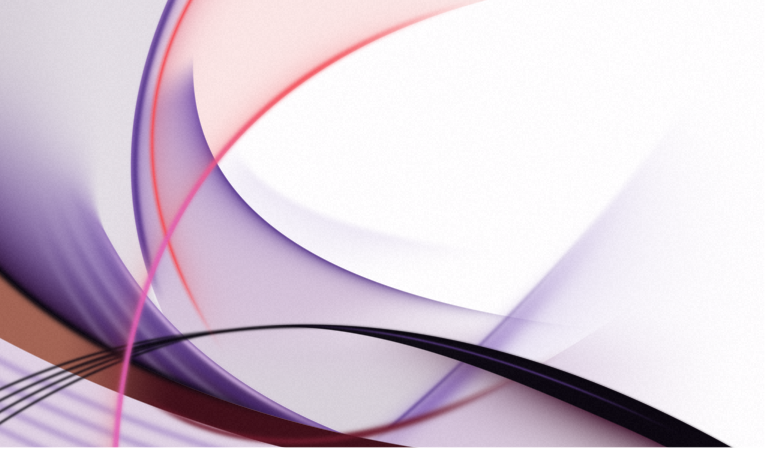
A Shadertoy shader for this background:

```glsl
// Silky translucent ribbons in violet, coral and black sweeping over white.
// Each follows a parabola in implicit form, giving a signed distance and a
// position along the arc; soft washes and strokes are layered on these.

const vec3 WHITE = vec3(.995, .99, .995);
const vec3 MIST = vec3(.83, .8, .84);
const vec3 PEACH = vec3(.98, .89, .89);
const vec3 LILAC = vec3(.82, .74, .84);
const vec3 LAVENDER = vec3(.78, .72, .88);
const vec3 VIOLET = vec3(.45, .29, .68);
const vec3 INDIGO = vec3(.27, .14, .5);
const vec3 PLUM = vec3(.16, .06, .18);
const vec3 BROWN = vec3(.64, .39, .33);
const vec3 MAROON = vec3(.42, .1, .17);
const vec3 CORAL = vec3(.95, .32, .36);
const vec3 MAGENTA = vec3(.88, .38, .72);
const vec3 INK = vec3(.04, .025, .06);
const vec2 CANVAS = vec2(1.707, 1);
const vec2 MARGIN = vec2(.008, .006);
const float BOW_WIDTH = .066;
const float GRAIN = .018;

vec3 col = WHITE;
void tint(vec3 ink, float amount) { col = mix(col, ink, clamp(amount, 0., 1.)); }

float hash(vec2 p) {
  vec3 q = fract(p.xyx * .1031);
  q += dot(q, q.yzx + 33.33);
  return fract((q.x + q.y) * q.z);
}
float cross2(vec2 a, vec2 b) { return a.x * b.y - a.y * b.x; }

// Parabola from a to c with control point b.
// x: signed distance, positive towards b; y: position along the arc.
vec2 arc(vec2 p, vec2 a, vec2 b, vec2 c) {
  vec2 e = b - a, f = c - a;
  float area = cross2(e, f);
  float v = cross2(p - a, f) / area, w = cross2(e, p - a) / area, u = 1. - v - w;
  vec2 gv = vec2(f.y, -f.x) / area, gw = vec2(-e.y, e.x) / area;
  vec2 slope = 2. * v * gv - 4. * (u * gw - w * (gv + gw));
  return vec2((v * v - 4. * u * w) / max(length(slope), 1e-4), w + .5 * v);
}

// Smooth step from a to b, in either direction
float ramp(float a, float b, float x) {
  x = clamp((x - a) / (b - a), 0., 1.);
  return x * x * (3. - 2. * x);
}
float side(float d, float soft) {
  soft = max(soft, 1. / iResolution.y);
  return ramp(-soft, soft, d);
}
float side(float d) { return side(d, 0.); }
float stroke(float d, float width) { return exp(-d * d / (width * width)); }
float glow(float d, float reach) { return exp(-max(d, 0.) / reach); }
float span(float t, float a, float b, float soft) { return ramp(a, a + soft, t) * ramp(b, b - soft, t); }

void mainImage(out vec4 fragColor, in vec2 fragCoord) {
  vec2 p = fragCoord / iResolution.xy * CANVAS;

  // Guiding arcs
  vec2 ridge = arc(p, vec2(.133, .778), vec2(.244, .2), vec2(.844, .007));
  vec2 edge = arc(p, vec2(-.022, .418), vec2(.278, .12), vec2(.889, .011));
  vec2 band = arc(p, vec2(.378, 1.011), vec2(.231, .682), vec2(.333, .378));
  vec2 red = arc(p, vec2(.422, 1), vec2(.227, .644), vec2(.478, .244));
  vec2 pink = arc(p, vec2(1.067, .996), vec2(.313, .789), vec2(.262, .007));
  vec2 rim = arc(p, vec2(.429, .844), vec2(.433, .427), vec2(1.111, .3));
  vec2 bow = arc(p, vec2(0, .111), vec2(.744, .491), vec2(1.622, .007));
  vec2 veil = arc(p, vec2(1.556, .811), vec2(1.247, .367), vec2(.822, .011));
  vec2 hem = arc(p, vec2(.311, .122), vec2(.733, -.16), vec2(1.422, .333));
  vec2 fan = arc(p, vec2(.522, .678), vec2(.587, .51), vec2(1.044, .444));
  vec2 fold = arc(p, vec2(0, .249), vec2(.244, .12), vec2(.533, .033));

  // Soft washes on white
  tint(MIST, side(band.x, .01) * (.64 + .21 * ramp(.25, 0., p.x)));
  tint(PEACH, .9 * side(pink.x) * side(-band.x));
  tint(LAVENDER, .3 * side(fan.x, .012) * glow(fan.x, .09) * span(fan.y, -.1, 1.1, .4));
  tint(LAVENDER, .62 * side(veil.x, .012) * glow(veil.x, .13) * ramp(0., .6, veil.y));

  // Crescent sheet, darkest along its rim
  float sheet = side(rim.x) * ramp(-.05, .08, rim.y) * side(-veil.x, .03) * side(-band.x);
  float thin = 1. - ramp(.75, 1.05, rim.y) * ramp(.2, .32, p.y);
  tint(mix(LILAC, MIST, ramp(.35, .1, p.y)), .9 * sheet * thin);
  tint(VIOLET, .75 * sheet * glow(rim.x, .055) * ramp(.8, .1, rim.y));
  tint(INDIGO, .85 * side(rim.x) * glow(rim.x, .013) * span(rim.y, -.06, 1.15, .5));

  // Veil and hem along the bottom
  float low = ramp(.3, 1., veil.y);
  tint(VIOLET, (.12 + .6 * low) * stroke(veil.x - .02, .028) * ramp(.2, .8, veil.y));
  tint(INDIGO, .55 * stroke(veil.x, .005) * low);
  tint(LILAC, .75 * side(hem.x) * side(.25 - p.y, .08) * ramp(1.65, 1., p.x));

  // Shade under the black bow
  float width = BOW_WIDTH * ramp(.35, .85, bow.y);
  tint(mix(MAROON, PLUM, .65), .92 * side(-bow.x) * glow(-bow.x - width, .065) * ramp(.48, .85, bow.y));
  tint(MAROON, .85 * stroke(hem.x, .01) * span(hem.y, -.05, .9, .35));

  // Left sweep: misty top, plum edge, violet strands by the ridge
  float sweep = side(ridge.x, .12 * ramp(.3, 0., ridge.y)) * side(-edge.x);
  tint(VIOLET, .95 * sweep * glow(-edge.x, .21) * ramp(.95, .5, p.y));
  tint(VIOLET, .7 * sweep * glow(ridge.x, .07) * ramp(.05, .4, ridge.y));
  tint(PLUM, .95 * sweep * glow(-edge.x, .075) * ramp(1., .55, edge.y));
  for (int i = 0; i < 6; i++) {
    float offset = .016 + .021 * (float(i) + hash(vec2(i, 7)));
    tint(i % 2 == 0 ? INDIGO : LAVENDER, .25 * sweep * stroke(ridge.x - offset, .009) * ramp(.1, .5, ridge.y));
  }
  tint(mix(LAVENDER, MAGENTA, .15), .85 * stroke(ridge.x - .006, .007) * span(ridge.y, .15, 1.05, .35));

  // Lower left: brown fold over pale silk
  float under = side(edge.x);
  tint(mix(LILAC, WHITE, .3), under * side(fold.x));
  tint(mix(BROWN, MAROON * .6, ramp(.12, .4, p.x)), under * side(-fold.x));
  for (int i = 1; i < 5; i++) tint(VIOLET, .3 * under * stroke(fold.x - .045 * float(i), .01));
  tint(INK, .9 * stroke(edge.x, .01) * ramp(.85, .4, edge.y));
  tint(MAROON, .8 * stroke(hem.x, .008) * span(hem.y, -.02, .6, .15));

  // Black bow with fanned tails
  tint(INK, .97 * side(-bow.x) * side(bow.x + width) * ramp(.3, .45, bow.y));
  tint(INK, .9 * stroke(bow.x + .003, .0045) * ramp(.05, .25, bow.y));
  for (int i = 0; i < 4; i++) {
    float spread = (.022 * float(i) - .045) * (1. - bow.y / .32);
    tint(INK, .7 * stroke(bow.x - spread, .004) * ramp(.34, .2, bow.y));
  }
  tint(VIOLET, .5 * stroke(bow.x + .4 * width, .003) * span(bow.y, .4, .95, .2));

  // Violet band, coral and pink lines
  float fade = span(band.y, -.2, 1.1, .25);
  tint(VIOLET, .7 * side(-band.x) * glow(-band.x, .028) * fade);
  tint(INDIGO, .7 * stroke(band.x + .009, .008) * fade);
  fade = span(red.y, -.3, 1.05, .3);
  tint(CORAL, fade * (.35 * side(-red.x) * glow(-red.x, .03) + .65 * stroke(red.x, .006)));
  fade = ramp(-.02, .3, pink.y);
  tint(CORAL, .4 * side(pink.x) * glow(pink.x, .025) * fade);
  tint(mix(CORAL, MAGENTA, ramp(.3, .7, pink.y)), .85 * stroke(pink.x - .005, .0075) * fade);

  // Fine grain and white margin
  col += GRAIN * (hash(floor(p * 300.)) - .5);
  tint(vec3(1), max(side(MARGIN.y - p.y), side(p.x - CANVAS.x + MARGIN.x)));
  fragColor = vec4(col, 1);
}
```
